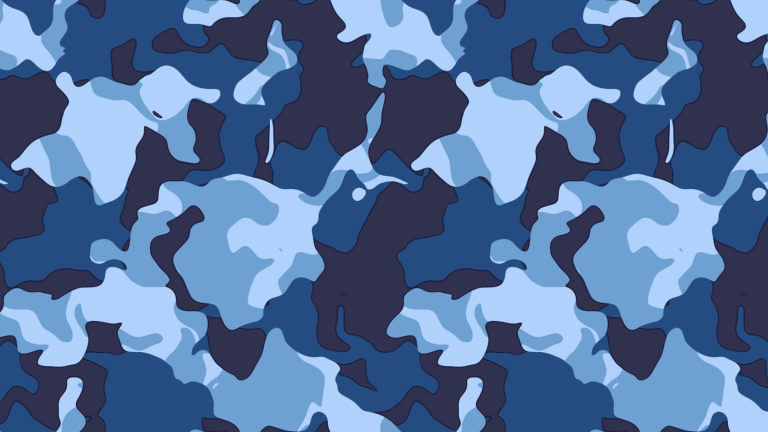
This pattern is drawn by a WebGL 1 fragment shader. Its source:

```glsl
precision highp float;
// Four-tone blue camouflage: warped blobs of blue and pale cloth on navy, repeating sideways.

uniform vec2 u_resolution;

#define TILE_WIDTH 0.926     // horizontal repeat, in canvas heights
#define BLOB_CELLS vec2(4.0, 5.0)
#define SPLIT_CELLS vec2(5.0, 6.0)
#define BEND 0.16            // broad warp that stretches the blobs
#define LOBES 0.065          // fine warp that grows rounded fingers
#define DETAIL 0.28          // weight of the second octave
#define PALE_LEVEL 0.032
#define BLUE_LEVEL 0.014
#define LIGHT_LEVEL 0.022
#define RIM_WIDTH 0.0028

const vec3 NAVY  = vec3(0.19, 0.19, 0.31);
const vec3 RIM   = vec3(0.11, 0.12, 0.24);
const vec3 BLUE  = vec3(0.14, 0.30, 0.50);
const vec3 MID   = vec3(0.43, 0.63, 0.82);
const vec3 LIGHT = vec3(0.69, 0.82, 0.99);

float hash(vec3 p) {
  p = fract(p * vec3(0.1031, 0.1030, 0.0973));
  p += dot(p, p.yzx + 33.33);
  return fract((p.x + p.y) * p.z);
}

// Contribution of one lattice corner: random unit gradient dot offset
float corner(vec2 cell, vec2 offset, vec2 cells, float seed) {
  vec2 wrapped = floor(mod(cell + 0.5, cells));
  float angle = 6.28318 * hash(vec3(wrapped + 1.0, seed));
  return dot(vec2(cos(angle), sin(angle)), offset);
}

// Gradient noise that repeats over the unit square
float noise(vec2 p, vec2 cells, float seed) {
  p *= cells;
  vec2 i = floor(p), f = p - i;
  vec2 w = f * f * f * (f * (f * 6.0 - 15.0) + 10.0);
  vec2 r = vec2(1.0, 0.0);
  float low = mix(corner(i, f, cells, seed),
                  corner(i + r, f - r, cells, seed), w.x);
  float high = mix(corner(i + r.yx, f - r.yx, cells, seed),
                   corner(i + 1.0, f - 1.0, cells, seed), w.x);
  return mix(low, high, w.y);
}

vec2 noise2(vec2 p, vec2 cells, float seed) {
  return vec2(noise(p, cells, seed), noise(p, cells, seed + 1.0));
}

// Two-octave noise seen through a broad and a fine warp
float field(vec2 p, vec2 cells, float seed) {
  p.x /= TILE_WIDTH;
  p += LOBES * noise2(p, vec2(11.0, 12.0), seed + 2.0);
  p += BEND * noise2(p, vec2(6.0, 7.0), seed + 4.0);
  return noise(p, cells, seed)
       + DETAIL * noise(p + 0.37, cells * 2.0, seed + 1.0);
}

// Approximate signed distance to a level line, positive inside the blob
float blob(vec2 p, vec2 cells, float level, float seed) {
  vec2 e = vec2(0.001, 0.0);
  float f = field(p, cells, seed);
  vec2 slope = vec2(field(p + e, cells, seed),
                    field(p + e.yx, cells, seed)) - f;
  return (f - level) / max(length(slope) / e.x, 0.01);
}

void main() {
  vec2 p = gl_FragCoord.xy / u_resolution.y;
  float soft = 0.8 / u_resolution.y;

  float blue = blob(p, BLOB_CELLS, BLUE_LEVEL, 11.0);
  float pale = blob(p, BLOB_CELLS, PALE_LEVEL, 29.0);
  float light = blob(p, SPLIT_CELLS, LIGHT_LEVEL, 47.0);

  // Navy ground with a thin darker rim beside the blobs
  float rim = smoothstep(-soft, soft, max(blue, pale) + RIM_WIDTH);
  vec3 color = mix(NAVY, RIM, rim);

  // Blue blobs, then pale blobs split into two tones
  color = mix(color, BLUE, smoothstep(-soft, soft, blue));
  vec3 paleColor = mix(MID, LIGHT, smoothstep(-soft, soft, light));
  color = mix(color, paleColor, smoothstep(-soft, soft, pale));

  gl_FragColor = vec4(color, 1.0);
}
```
